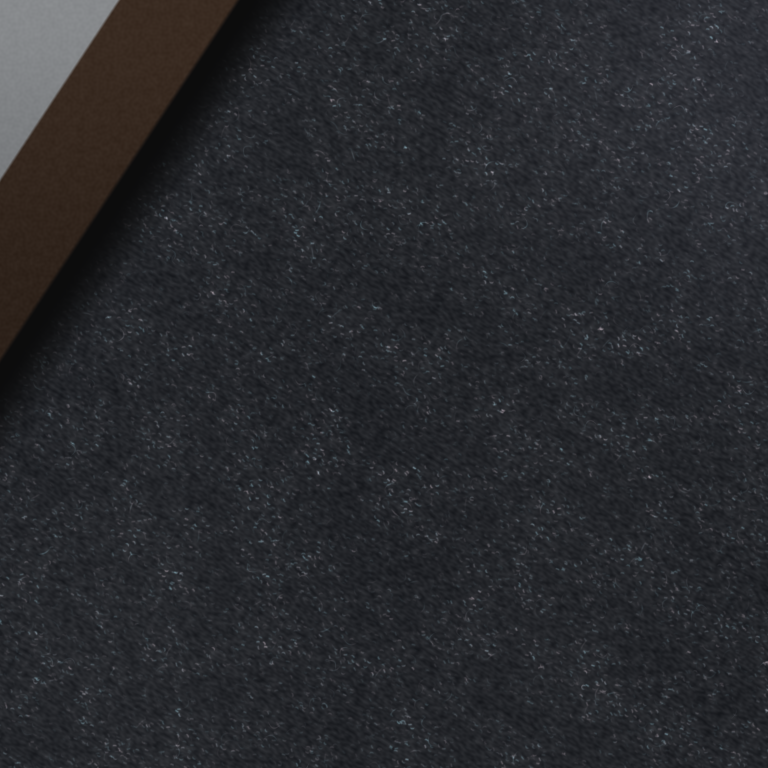
Reproduce this texture procedurally as a Shadertoy shader.

```glsl
// Dark felted cloth with slanted pale fibres, partly covered by the corner
// of a grey sheet with a brown border. The cloth layers stretched gradient
// noise with scattered curved strokes; signed distance places the border.

const float TAU = 6.2831853;
const float GRAIN_ANGLE = -0.56;
const vec2 EDGE_POINT = vec2(0.31, 1.0);
const vec2 EDGE_NORMAL = vec2(0.834, -0.551);
const float BORDER_WIDTH = 0.129;

const vec3 CLOTH_DARK = vec3(0.139, 0.146, 0.162);
const vec3 SHADOW = vec3(0.046, 0.046, 0.048);
const vec3 BORDER_LOW = vec3(0.175, 0.130, 0.100);
const vec3 BORDER_HIGH = vec3(0.225, 0.168, 0.130);
const vec3 SHEET_LOW = vec3(0.47, 0.48, 0.49);
const vec3 SHEET_HIGH = vec3(0.53, 0.54, 0.55);
const vec3 FIBRE_TEAL = vec3(0.76, 1.05, 1.12);
const vec3 FIBRE_ROSE = vec3(1.08, 0.97, 1.01);

vec2 hash2(vec2 p) {
    vec3 q = fract(p.xyx * vec3(0.1031, 0.1030, 0.0973));
    q += dot(q, q.yzx + 33.33);
    return fract((q.xx + q.yz) * q.zy);
}

vec2 rotate(vec2 p, float angle) {
    float c = cos(angle), s = sin(angle);
    return vec2(c * p.x + s * p.y, c * p.y - s * p.x);
}

float cornerSlope(vec2 cell, vec2 corner, vec2 f) {
    float angle = TAU * hash2(cell + corner).x;
    return dot(vec2(cos(angle), sin(angle)), f - corner);
}

float gradientNoise(vec2 p) {
    vec2 cell = floor(p), f = fract(p);
    vec2 u = f * f * f * (f * (f * 6.0 - 15.0) + 10.0);
    float low = mix(cornerSlope(cell, vec2(0, 0), f), cornerSlope(cell, vec2(1, 0), f), u.x);
    float high = mix(cornerSlope(cell, vec2(0, 1), f), cornerSlope(cell, vec2(1, 1), f), u.x);
    return mix(low, high, u.y);
}

// One bent stroke per cell; size holds half length and half width.
float fibres(vec2 p, float cells, vec2 size, float bend, float spread, float pixel) {
    vec2 home = floor(p * cells);
    float width = max(size.y, 0.6 * pixel);
    float sum = 0.0;
    for (int j = -1; j <= 1; j++) {
        for (int i = -1; i <= 1; i++) {
            vec2 cell = home + vec2(i, j);
            vec2 place = hash2(cell + 11.0);
            vec2 trait = hash2(cell + 57.0);
            vec2 q = rotate(p - (cell + place) / cells, (trait.x - 0.5) * spread);
            q.y += bend * (place.x - 0.5) * q.x * q.x / size.x;
            float across = q.y / width;
            float taper = 1.0 - smoothstep(0.2, 1.0, abs(q.x) / size.x);
            sum += exp(-across * across) * taper * trait.y * trait.y * trait.y;
        }
    }
    return sum;
}

vec3 cloth(vec2 p, float pixel) {
    vec2 q = rotate(p, GRAIN_ANGLE) + 3.0;

    // Fine woven grain and ragged clumps
    float grain = gradientNoise(q * vec2(125.0, 235.0))
                + 0.6 * gradientNoise(q * vec2(60.0, 120.0) + 17.0);
    float clumps = gradientNoise(q * 13.0) + gradientNoise(q * vec2(28.0, 35.0) + 5.0)
                 + 0.8 * gradientNoise(q * vec2(55.0, 70.0) + 31.0);
    float density = clamp(0.85 + 1.5 * clumps, 0.12, 2.2);

    // Dense short fuzz, brighter flecks and curly hairs
    float fuzz = fibres(q, 150.0, vec2(0.0040, 0.0013), 1.0, 1.6, pixel);
    float flecks = fibres(q + 1.0, 85.0, vec2(0.0036, 0.0014), 0.6, 1.3, pixel);
    float hairs = fibres(q + 2.0, 44.0, vec2(0.0105, 0.0012), 2.4, TAU, pixel);
    float lint = density * (0.125 * fuzz + 0.14 * flecks + 0.075 * hairs);
    vec3 tint = mix(FIBRE_TEAL, FIBRE_ROSE, smoothstep(-0.3, 0.3, gradientNoise(q * 75.0 + 9.0)));

    // Broad light, strongest at the upper right
    float glow = 1.0 - smoothstep(0.0, 0.6, distance(p, vec2(1.05, 0.92)));
    float broad = 0.018 * gradientNoise(p * 3.0 + 4.0);
    vec3 base = CLOTH_DARK + broad + vec3(0.046, 0.046, 0.054) * glow;
    return base + 0.058 * grain + 0.016 * clumps + lint * tint;
}

void mainImage(out vec4 fragColor, in vec2 fragCoord) {
    vec2 p = fragCoord / iResolution.y;
    float pixel = 1.0 / iResolution.y;
    float edge = dot(p - EDGE_POINT, EDGE_NORMAL);
    float soft = 0.0012 + pixel;

    // Cloth, sinking into the shadow beside the border
    float shade = smoothstep(0.016, 0.085, edge);
    vec3 color = mix(SHADOW, cloth(p, pixel), shade);

    // Brown border and grey sheet with faint grain
    float speckle = 0.020 * gradientNoise(p * 210.0) + 0.014 * gradientNoise(p * 80.0);
    float height = smoothstep(0.55, 1.0, p.y);
    vec3 border = mix(BORDER_LOW, BORDER_HIGH, height) + speckle;
    vec3 sheet = mix(SHEET_LOW, SHEET_HIGH, smoothstep(0.75, 1.0, p.y)) + speckle;
    color = mix(border, color, smoothstep(-1.5 * soft, 1.5 * soft, edge));
    color = mix(sheet, color, smoothstep(-soft, soft, edge + BORDER_WIDTH));

    fragColor = vec4(clamp(color, 0.0, 1.0), 1.0);
}
```
